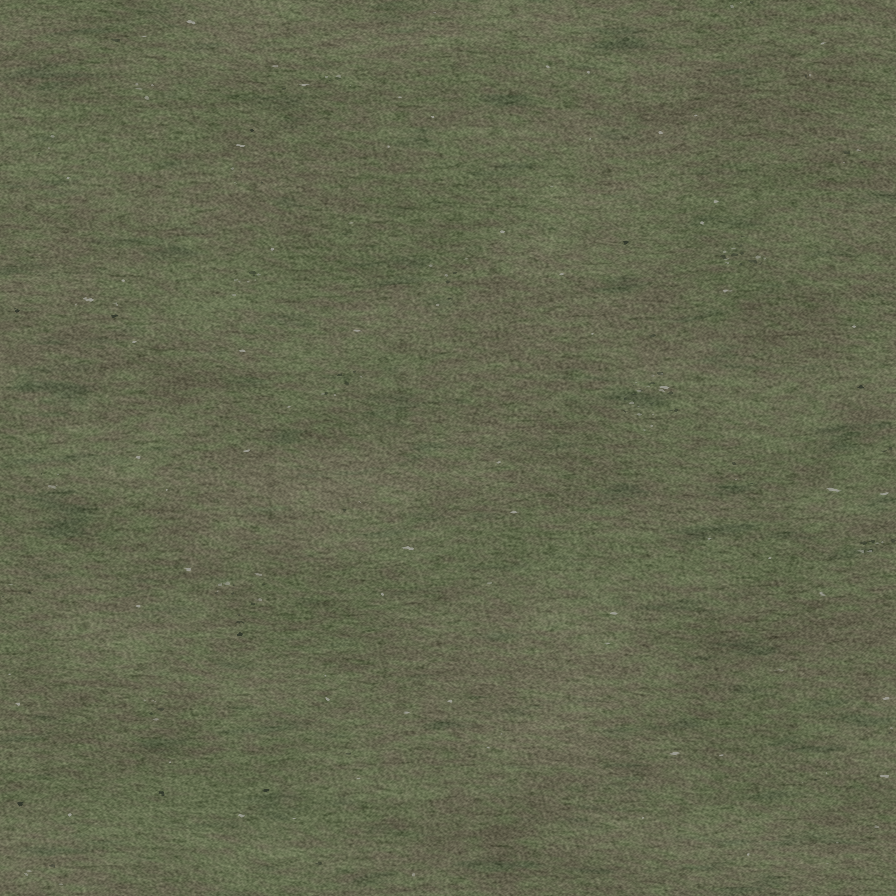
Write a WebGL 2 fragment shader that draws this texture.

```glsl
#version 300 es
precision highp float;

uniform vec2 u_resolution;
out vec4 fragColor;

const vec3 DRY_GRASS   = vec3(0.410, 0.401, 0.322);
const vec3 GREEN_GRASS = vec3(0.377, 0.415, 0.296);
const vec3 DAMP_GRASS  = vec3(0.295, 0.335, 0.245);
const vec3 PALE_STONE  = vec3(0.660, 0.660, 0.630);
const vec3 DARK_CLUMP  = vec3(0.160, 0.185, 0.145);

// Feature frequencies per canvas height; a higher y flattens the features.
const vec2 MEADOW_FREQ = vec2(3.0, 8.0);
const vec2 DAMP_FREQ   = vec2(8.0, 38.0);
const vec2 STREAK_FREQ = vec2(17.0, 88.0);
const vec2 THREAD_FREQ = vec2(48.0, 205.0);
const vec2 TUFT_FREQ   = vec2(98.0, 187.0);
const vec2 BLADE_FREQ  = vec2(263.0, 347.0);

const float MEADOW_CONTRAST = 0.042;
const float STREAK_CONTRAST = 0.046;
const float TUFT_CONTRAST   = 0.034;
const float BLADE_CONTRAST  = 0.082;
const float THREAD_DEPTH    = 0.050;
const float DAMP_STRENGTH   = 0.70;

vec2 hash2(vec2 p) {
    vec3 q = fract(p.xyx * vec3(0.1031, 0.1030, 0.0973));
    q += dot(q, q.yzx + 33.33);
    return fract((q.xx + q.yz) * q.zy);
}

float cornerSlope(vec2 cell, vec2 offset) {
    float angle = 6.2832 * hash2(cell).x;
    return dot(vec2(cos(angle), sin(angle)), offset);
}

// Gradient noise, roughly -1 to 1.
float noise(vec2 p) {
    vec2 i = floor(p), f = fract(p);
    vec2 w = f * f * f * (f * (f * 6.0 - 15.0) + 10.0);
    vec2 e = vec2(1.0, 0.0);
    float low  = mix(cornerSlope(i, f), cornerSlope(i + e, f - e), w.x);
    float high = mix(cornerSlope(i + e.yx, f - e.yx),
                     cornerSlope(i + e.xx, f - e.xx), w.x);
    return 1.4 * mix(low, high, w.y);
}

// Octaves are sheared so that their lattices never line up.
float fbm(vec2 p) {
    float sum = 0.0, gain = 0.75;
    for (int octave = 0; octave < 3; octave++) {
        sum += gain * noise(p);
        p = mat2(1.93, 0.45, -0.38, 2.07) * p + 17.3;
        gain *= 0.55;
    }
    return sum;
}

// Coverage of scattered ragged specks, at most one in each grid cell.
float specks(vec2 uv, float cells, float chance, float size, float seed) {
    vec2 cell = floor(uv * cells);
    vec2 place = hash2(cell + seed);
    vec2 traits = hash2(cell + seed + 41.7);
    vec2 d = uv - (cell + 0.15 + 0.7 * place) / cells;
    d.y += 0.4 * (traits.y - 0.5) * d.x;
    float radius = size * mix(0.5, 1.2, traits.y);
    float stretch = mix(0.9, 3.0, place.x * place.x);
    float outline = length(d * vec2(1.0 / stretch, 1.3));
    outline += 0.9 * radius * noise(uv * vec2(210.0, 390.0) + seed);
    float edge = 0.6 / u_resolution.y;
    return step(traits.x, chance) * (1.0 - smoothstep(radius - edge, radius + edge, outline));
}

void main() {
    vec2 uv = gl_FragCoord.xy / u_resolution.y;

    // Let the horizontal grain undulate and lean a little
    vec2 p = uv + vec2(0.0, 0.012 * noise(uv * vec2(3.0, 4.0) + 5.1) - 0.03 * uv.x);
    vec2 leaning = p + vec2(0.31 * p.y, 0.17 * p.x);

    // Turf from broad tone down to single blades
    float meadow = fbm(p * MEADOW_FREQ + 3.7);
    float streak = fbm(p * STREAK_FREQ + 21.0);
    float tuft = fbm(leaning * TUFT_FREQ + 57.0);
    float blade = noise(leaning * BLADE_FREQ + 83.0)
                + 0.7 * noise((p - vec2(0.4 * p.y, 0.23 * p.x)) * BLADE_FREQ * 1.37 + 11.0);

    // Dry and green growth
    float greenness = 0.5 + 0.65 * meadow + 0.6 * streak
                    + 0.55 * noise(leaning * vec2(47.0, 118.0) + 140.0);
    vec3 color = mix(DRY_GRASS, GREEN_GRASS, clamp(greenness, 0.0, 1.0));

    // Damp patches, broken up by the streaks
    float damp = smoothstep(0.22, 0.85, fbm(p * DAMP_FREQ + 9.0) + 0.25 * streak);
    color = mix(color, DAMP_GRASS, DAMP_STRENGTH * damp);

    // Light and shade, with thin sparse shadow threads
    float thread = smoothstep(0.28, 0.60, noise(p * THREAD_FREQ + 71.0) + 0.3 * streak);
    float shade = MEADOW_CONTRAST * fbm(p * vec2(4.0, 10.0) + 31.0)
                + STREAK_CONTRAST * streak
                + TUFT_CONTRAST * tuft
                + BLADE_CONTRAST * blade
                - THREAD_DEPTH * thread;
    color += shade * vec3(1.0, 0.98, 0.88) + 0.006;

    // Dark clumps, lone stones and gritty clusters
    float clump = specks(uv, 12.0, 0.07, 0.0026, 7.0);
    float stone = specks(uv, 17.0, 0.24, 0.0019, 19.0);
    float gritArea = smoothstep(0.48, 0.72, noise(uv * vec2(9.0, 19.0) + 63.0));
    float grit = specks(uv, 113.0, 0.24 * gritArea, 0.0017, 29.0);
    float soil = specks(uv, 97.0, 0.30 * gritArea, 0.0022, 53.0);
    color = mix(color, DARK_CLUMP, max(0.8 * clump, 0.5 * soil));
    color = mix(color, PALE_STONE, max(0.8 * stone, 0.55 * grit));

    fragColor = vec4(clamp(color, 0.0, 1.0), 1.0);
}
```
